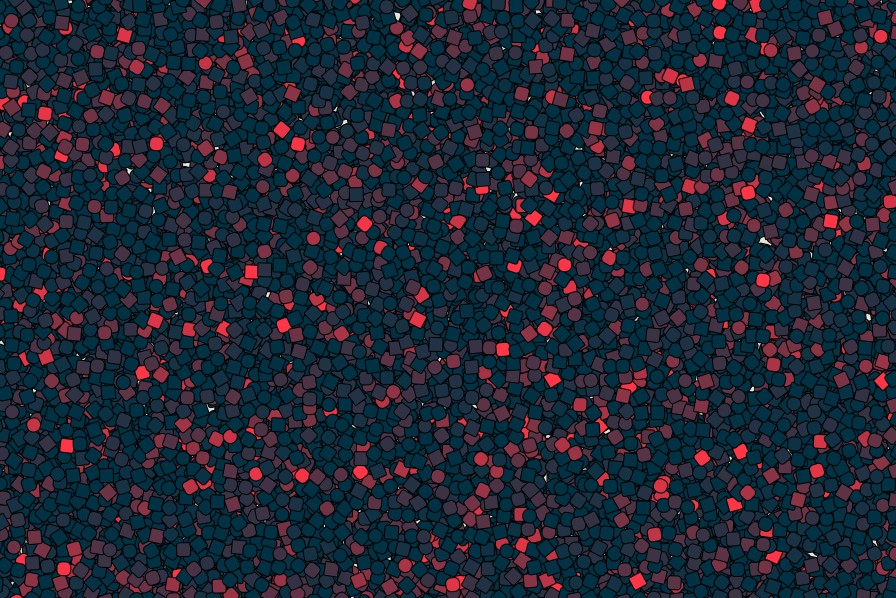
Give the GLSL for this pattern, as a Shadertoy shader.

```glsl
// A dense heap of small rounded tiles, from sharp squares to discs, with dark rims.
// Several jittered grids are painted back to front, one turned tile per cell;
// most tiles are teal and a few fade towards bright red.

const float CELL = 0.0262;   // grid step, in canvas heights
const int LAYERS = 5;

// Four independent random values per cell
vec4 hash4(vec3 p) {
    vec4 q = fract(p.xyzx * vec4(0.1031, 0.1030, 0.0973, 0.1099));
    q += dot(q, q.wzxy + 33.33);
    return fract((q.xxyz + q.yzzw) * q.zywx);
}

mat2 rotation(float angle) {
    float c = cos(angle), s = sin(angle);
    return mat2(c, s, -s, c);
}

float roundedSquare(vec2 p, float halfSize, float radius) {
    vec2 q = abs(p) - halfSize + radius;
    return length(max(q, 0.0)) + min(max(q.x, q.y), 0.0) - radius;
}

// Mostly teal, with an exponential tail towards red
vec3 tileColour(float h) {
    float heat = clamp(0.25 * (-log(1.001 - h) - 0.5), 0.0, 1.0);
    return mix(vec3(0.0, 0.195, 0.265), vec3(1.0, 0.21, 0.28), heat);
}

void mainImage(out vec4 fragColor, in vec2 fragCoord) {
    vec2 uv = fragCoord / iResolution.y;
    float pixel = 1.0 / iResolution.y;
    vec3 colour = vec3(0.9, 0.9, 0.86);   // pale ground in the gaps

    for (int layer = 0; layer < LAYERS; layer++) {
        float depth = float(layer);
        vec2 grid = uv / CELL + depth * vec2(0.37, 0.61) + 20.0;
        vec2 home = floor(grid);

        // Row-by-row order keeps overlaps consistent between cells
        for (int y = -1; y <= 1; y++)
        for (int x = -1; x <= 1; x++) {
            vec2 cell = home + vec2(x, y);
            vec4 place = hash4(vec3(cell, depth * 17.0 + 3.0));
            vec4 look = hash4(vec3(cell.yx + 71.0, depth * 13.0 + 5.0));

            vec2 centre = cell + 0.5 + 0.72 * (place.xy - 0.5);
            vec2 p = rotation(place.z * 6.2832) * (grid - centre) * CELL;
            float halfSize = 0.0124;
            float d = roundedSquare(p, halfSize, halfSize * mix(0.12, 1.0, look.x));

            // Black rim just inside the edge, flat fill within
            float body = clamp(0.5 - d / pixel, 0.0, 1.0);
            float fill = clamp(0.5 - (d + 0.0017) / pixel, 0.0, 1.0);
            colour = mix(colour, tileColour(look.y) * fill, body);
        }
    }
    fragColor = vec4(colour, 1.0);
}
```
